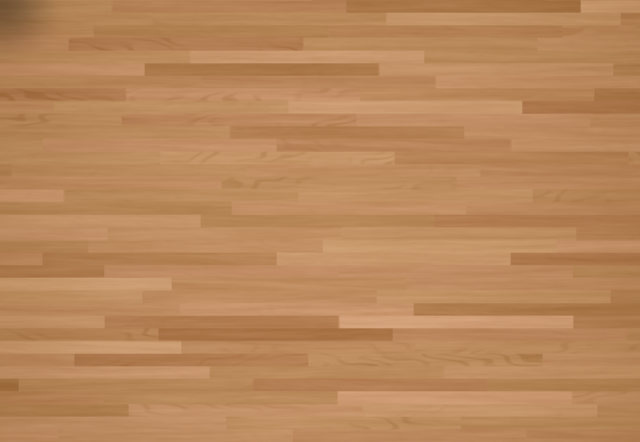
This texture is drawn by a WebGL 2 fragment shader. Its source:

```glsl
#version 300 es
precision highp float;
// Butcher-block wood: narrow staggered oak staves with soft horizontal grain.

uniform vec2 u_resolution;
out vec4 fragColor;

vec3 hash3(vec2 p) {
    vec3 q = fract(p.xyx * vec3(0.1031, 0.1030, 0.0973));
    q += dot(q, q.yxz + 33.33);
    return fract((q.xxy + q.yzz) * q.zyx);
}

// Gradient noise, roughly -0.7 to 0.7
float corner(vec2 cell, vec2 offset) {
    float angle = 6.2832 * hash3(cell).x;
    return dot(vec2(cos(angle), sin(angle)), offset);
}

float noise(vec2 p) {
    vec2 i = floor(p), f = fract(p);
    vec2 u = f * f * f * (f * (f * 6.0 - 15.0) + 10.0);
    vec2 e = vec2(1.0, 0.0);
    return mix(mix(corner(i, f), corner(i + e, f - e), u.x),
               mix(corner(i + e.yx, f - e.yx), corner(i + 1.0, f - 1.0), u.x), u.y);
}

// Slanted growth-ring strokes that come and go along a stave
float ringFigure(vec2 p, float slant) {
    float warp = noise(p * vec2(13.0, 48.0));
    float phase = 85.0 * p.x + slant * 250.0 * p.y + 7.0 * warp;
    float stroke = smoothstep(0.1, 1.0, sin(phase));
    float patches = smoothstep(-0.2, 0.35, noise(p * vec2(5.0, 22.0) + 7.3));
    return stroke * patches;
}

vec3 wood(vec2 p) {
    // Stave layout: equal rows, each shifted by its own amount
    float row = floor(p.y * 35.0);
    float along = p.x / 0.53 + hash3(vec2(row, 91.0)).x;
    vec2 stave = vec2(floor(along), row) + 20.0;
    vec3 trait = hash3(stave);
    vec3 look = hash3(stave + 57.0);

    // Stave tone: mostly close to the average, a few much darker or paler
    float spread = trait.x + trait.y - 1.0;
    float tone = spread * (0.5 + 0.6 * abs(spread));

    // Grain runs along the stave with a slight tilt
    vec2 g = p + 3.0 * look.xy;
    g.y += g.x * (look.z - 0.5) * 0.05 + 0.004 * noise(g * vec2(5.0, 14.0));
    tone += 0.45 * noise(g * vec2(3.0, 75.0));
    tone += 0.28 * noise(g * vec2(7.0, 170.0));
    tone += 0.20 * noise(g * vec2(22.0, 260.0));

    // Strong figure in a few staves, faint in the others
    float figured = 0.08 + 0.50 * smoothstep(0.80, 0.90, trait.z);
    tone -= figured * ringFigure(g, look.x < 0.5 ? -1.0 : 1.0);

    vec3 colour = vec3(0.712, 0.526, 0.364) + tone * vec3(0.075, 0.085, 0.095);
    return colour + (look.y - 0.5) * vec3(0.018, -0.004, 0.020);
}

void main() {
    vec2 uv = gl_FragCoord.xy / u_resolution.y;

    // Average a small neighbourhood for soft edges
    vec3 colour = vec3(0.0);
    for (int y = -1; y <= 1; y++)
        for (int x = -1; x <= 1; x++)
            colour += wood(uv + 0.0013 * vec2(x, y)) / 9.0;

    // Light falls off to browner corners, most at the upper left
    vec2 c = uv - vec2(0.52 * u_resolution.x / u_resolution.y, 0.5);
    colour *= 1.06 - vec3(0.14, 0.18, 0.27) * dot(c, c);
    colour *= 1.0 - 0.35 * smoothstep(0.16, 0.0, length(uv - vec2(0.0, 1.0)));
    fragColor = vec4(colour, 1.0);
}
```
